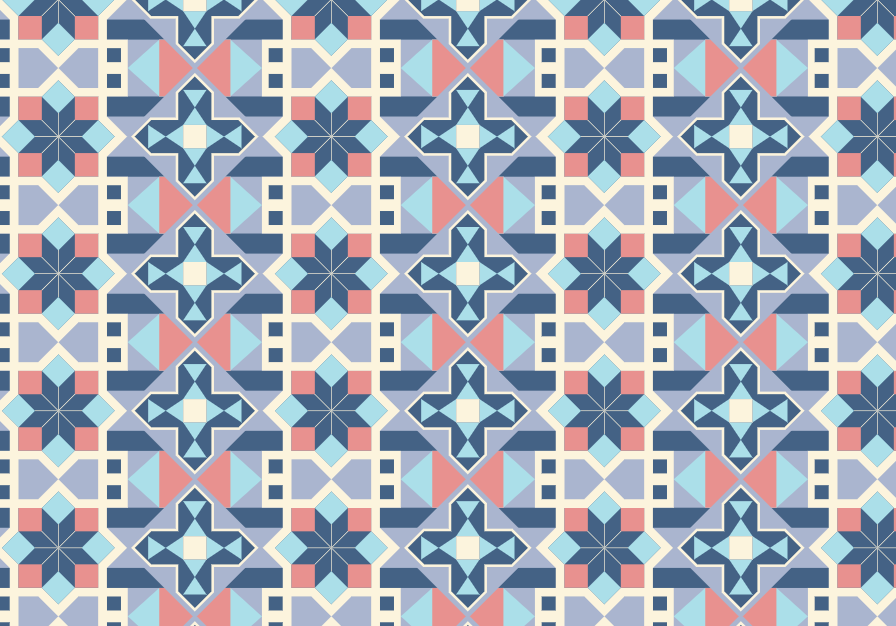
Reproduce this pattern procedurally as a Shadertoy shader.

```glsl
// Geometric tiling: columns of eight-pointed stars alternate with columns of
// pointed crosses. One quarter of a repeat is folded out by mirroring, then
// flat shapes are painted back to front from signed distances.

// Layout, in units of which WIDTH span the canvas
const float WIDTH = 768.0;
const vec2 REPEAT = vec2(234.0, 117.5);
const vec2 STAR_CENTRE = vec2(284.0, 302.0);

// Sizes
const float STAR_SIDE = 20.0;        // edge of each star rhombus
const float FRAME = 7.5;             // cream band around the star
const float BAND_LOW = 17.2;         // dark bars lie between these heights
const float BAND_HIGH = 34.4;
const float COLUMN_EDGE = 59.5;      // outer edge of the cream column
const float STUD_CENTRE = 47.7;
const float STUD_HALF = 6.0;
const float PANEL_SPLIT = 30.5;      // where the pink meets the pale blue
const float DIAMOND = 60.5;          // lavender diamond behind the cross
const float ARM_HALF = 14.2;
const float ARM_TIP = 51.5;
const float CROSS_LINE = 2.2;
const float CORE_HALF = 10.0;
const float BOW_CENTRE = 25.0;
const float BOW_HALF = 15.0;
const float HAIRLINE = 0.28;

// Colours
const vec3 NAVY = vec3(0.265, 0.385, 0.52);
const vec3 LAVENDER = vec3(0.665, 0.71, 0.81);
const vec3 CREAM = vec3(0.99, 0.955, 0.865);
const vec3 AQUA = vec3(0.67, 0.875, 0.915);
const vec3 CORAL = vec3(0.91, 0.57, 0.56);

const float DIAGONAL = 0.70710678;

float box(vec2 p, float halfSize) {
    return max(abs(p.x), abs(p.y)) - halfSize;
}

float diamond(vec2 p, float radius) {
    return (abs(p.x) + abs(p.y) - radius) * DIAGONAL;
}

// Lays a colour over the area where the distance is negative
void paint(inout vec3 col, vec3 ink, float dist, float pixel) {
    col = mix(col, ink, clamp(0.5 - dist / pixel, 0.0, 1.0));
}

// Bars and triangle panels between the crosses; c is measured from the cross
void drawPanels(inout vec3 col, vec2 c, float px) {
    float halfRow = 0.5 * REPEAT.y;
    float panel = BAND_HIGH - c.y;
    paint(col, NAVY, max(BAND_LOW - c.y, c.y - BAND_HIGH), px);

    vec2 run = vec2(0.5 * REPEAT.x - COLUMN_EDGE - PANEL_SPLIT, halfRow - BAND_HIGH);
    vec2 slope = normalize(run.yx);
    float triangle = dot(vec2(c.x - PANEL_SPLIT - run.x, halfRow - c.y), slope);
    paint(col, AQUA, max(triangle, panel), px);
    paint(col, CORAL, max(c.x - PANEL_SPLIT, panel), px);
    paint(col, LAVENDER, diamond(c, DIAMOND), px);
}

void drawCross(inout vec3 col, vec2 c, float px) {
    float along = max(c.x, c.y);
    float across = min(c.x, c.y);
    float body = max(across - ARM_HALF, diamond(c, ARM_TIP));
    paint(col, CREAM, body - CROSS_LINE, px);
    paint(col, NAVY, body, px);

    // Two triangles meeting point to point in each arm
    float reach = abs(along - BOW_CENTRE);
    vec2 side = normalize(vec2(BOW_HALF, CORE_HALF));
    float bow = max(reach - BOW_HALF, dot(vec2(across, -reach), side));
    paint(col, AQUA, bow, px);
    paint(col, CREAM, along - CORE_HALF, px);
}

// Cream column with its dark studs and lavender hourglasses
void drawColumn(inout vec3 col, vec2 p, float square, float px) {
    paint(col, CREAM, max(p.x - COLUMN_EDGE, BAND_HIGH - p.y), px);
    paint(col, NAVY, box(p - STUD_CENTRE, STUD_HALF), px);
    paint(col, LAVENDER, max(p.x - square, square - p.y), px);
}

void drawStar(inout vec3 col, vec2 p, float square, float px) {
    float tip = square / DIAGONAL;
    float notch = STAR_SIDE * DIAGONAL;
    float framed = min(box(p, square + FRAME), diamond(p, tip + FRAME / DIAGONAL));
    paint(col, CREAM, framed, px);
    paint(col, NAVY, min(box(p, square), diamond(p, tip)), px);

    float along = max(p.x, p.y);
    float across = min(p.x, p.y);
    paint(col, AQUA, diamond(vec2(along - square, across), notch), px);
    paint(col, CORAL, box(p - notch - 0.5 * STAR_SIDE, 0.5 * STAR_SIDE), px);

    // Fine seams between the eight rhombi
    float seam = min(across, (along - across) * DIAGONAL) - HAIRLINE;
    paint(col, CREAM, max(seam, length(p) - STAR_SIDE), px);
}

void mainImage(out vec4 fragColor, in vec2 fragCoord) {
    float px = WIDTH / iResolution.x;
    vec2 cell = (fragCoord * px - STAR_CENTRE) / REPEAT;
    vec2 p = abs(fract(cell + 0.5) - 0.5) * REPEAT;
    vec2 c = vec2(0.5 * REPEAT.x - p.x, p.y);
    float square = STAR_SIDE * (1.0 + DIAGONAL);

    vec3 col = LAVENDER;
    drawPanels(col, c, px);
    drawCross(col, c, px);
    drawColumn(col, p, square, px);
    drawStar(col, p, square, px);
    fragColor = vec4(col, 1.0);
}
```
